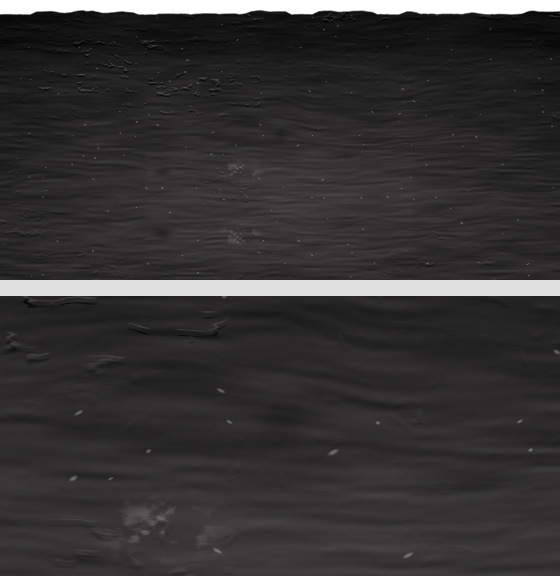
Top: the whole. Bottom: its middle third, enlarged.
Write a Shadertoy shader that draws this texture.

```glsl
// Black weathered wood with horizontal grain and a torn upper edge on white
#define EDGE_HEIGHT 0.945
#define EDGE_ROUGHNESS 0.016
#define GRAIN_SCALE vec2(9.0, 92.0)
#define GRAIN_CONTRAST 0.095
#define RELIEF_STRENGTH 0.14
#define CRACK_STRENGTH 0.13
#define SPECK_STRENGTH 0.22
#define GLOW_STRENGTH 0.060
#define WOOD_TINT vec3(1.02, 0.985, 1.005)
#define SOOT_TINT vec3(0.96, 1.03, 0.97)
#define PAPER vec3(1.0)

float hash(vec2 p) {
    return fract(sin(dot(p, vec2(127.1, 311.7))) * 43758.5);
}

float noise(vec2 p) {
    vec2 i = floor(p), f = fract(p);
    f = f * f * (3.0 - 2.0 * f);
    return mix(mix(hash(i), hash(i + vec2(1, 0)), f.x),
               mix(hash(i + vec2(0, 1)), hash(i + vec2(1, 1)), f.x), f.y);
}

float fbm(vec2 p) {
    float sum = 0.0, amp = 0.5;
    for (int i = 0; i < 4; i++) {
        sum += amp * noise(p);
        p = p * 2.03 + 17.3;
        amp *= 0.5;
    }
    return sum / 0.9375;
}

// Soft elliptical spot, 1 at its centre
float spot(vec2 p, vec2 centre, vec2 radius) {
    vec2 d = (p - centre) / radius;
    return exp(-dot(d, d));
}

// Fibres bend gently along the board
vec2 bend(vec2 p) {
    return p + vec2(0.0, 0.07 * (fbm(p * vec2(1.6, 3.5)) - 0.5)
                       + 0.012 * (noise(p * vec2(9.0, 14.0)) - 0.5));
}

// Surface height: fibres with broken, slightly slanted ridges
float surface(vec2 p) {
    vec2 q = bend(p);
    return 0.6 * noise(q * GRAIN_SCALE * vec2(1.6, 1.1))
         + 0.5 * fbm(q * vec2(24.0, 60.0) + 5.0);
}

// Thin crests where stretched noise crosses its middle value
float cracks(vec2 p) {
    float n = fbm(bend(p) * vec2(8.0, 36.0) + 31.0);
    float crest = 1.0 - smoothstep(0.0, 0.035, abs(n - 0.52));
    return crest * smoothstep(0.45, 0.75, noise(p * vec2(35.0, 60.0)));
}

// Sparse small chips, one candidate in each cell
float specks(vec2 p) {
    vec2 g = p * vec2(22.0, 26.0), cell = floor(g);
    float present = step(0.86, hash(cell + 3.7));
    vec2 centre = 0.25 + 0.5 * vec2(hash(cell), hash(cell + 8.1));
    vec2 d = g - cell - centre;
    d.x += d.y * (hash(cell + 5.2) - 0.5) * 2.0;
    float size = mix(0.04, 0.09, hash(cell + 1.9));
    return present * (1.0 - smoothstep(size * 0.4, size * 1.5, length(d)));
}

float boardTone(vec2 p, float halfWidth) {
    float y = p.y + 0.05 * (fbm(p * vec2(1.5, 9.0)) - 0.5);
    float tone = mix(0.155, 0.128, smoothstep(0.35, 0.75, y));
    tone = mix(tone, 0.073, smoothstep(0.73, 0.86, y));
    tone += GLOW_STRENGTH * spot(p, vec2(halfWidth, 0.27), vec2(0.72, 0.27));
    float side = abs(p.x / halfWidth - 1.0);
    tone -= 0.026 * smoothstep(0.6, 1.0, side) * smoothstep(0.0, 0.5, y);
    // Faint lighter panel in the lower board
    vec2 inset = vec2(0.48, 0.19) - abs(p - vec2(halfWidth, 0.275));
    return tone + 0.008 * smoothstep(-0.006, 0.012, min(inset.x, inset.y));
}

void mainImage(out vec4 fragColor, in vec2 fragCoord) {
    vec2 p = fragCoord / iResolution.y;
    float halfWidth = 0.5 * iResolution.x / iResolution.y;
    float pixel = 1.0 / iResolution.y;

    // Grain, side-lit relief and cracks
    float tone = boardTone(p, halfWidth);
    float depth = mix(0.65, 1.0, smoothstep(0.07, 0.16, tone));
    float grain = noise(bend(p) * GRAIN_SCALE) * 0.6 + fbm(p * vec2(5.0, 22.0)) * 0.4 - 0.5;
    float relief = surface(p) - surface(p + vec2(-0.002, 0.004));
    float worn = 0.25 + smoothstep(0.45, 0.7, fbm(p * vec2(2.5, 6.0) + 9.0));
    worn *= 0.35 + 0.65 * smoothstep(0.5, 0.75, p.y);
    float crack = cracks(p) - 0.8 * cracks(p + vec2(0.0, 0.007));
    float light = tone + depth * (GRAIN_CONTRAST * grain + RELIEF_STRENGTH * relief * 0.7);
    light += CRACK_STRENGTH * worn * crack + SPECK_STRENGTH * specks(p);

    // Knots and pale scuffs repeat across the lower board's mid line
    vec2 m = vec2(p.x, abs(p.y - 0.275));
    light -= 0.055 * spot(m, vec2(0.58, 0.11), vec2(0.027, 0.016));
    light -= 0.040 * spot(p, vec2(1.0, 0.515), vec2(0.028, 0.018));
    float flakes = smoothstep(0.5, 0.72, fbm(m * vec2(45.0, 80.0)));
    light += 0.20 * flakes * spot(m, vec2(0.86, 0.115), vec2(0.055, 0.028));

    vec3 wood = max(light, 0.025) * mix(SOOT_TINT, WOOD_TINT, smoothstep(0.07, 0.14, light));

    // Torn edge: low rounded bumps with finer crumbs
    float bumps = smoothstep(0.45, 0.9, noise(vec2(p.x * 13.0, 2.0)));
    float edge = EDGE_HEIGHT + EDGE_ROUGHNESS * (0.65 * bumps + 0.6 * fbm(vec2(p.x * 28.0, 7.0)));
    float paper = smoothstep(-pixel, pixel, p.y - edge);
    fragColor = vec4(mix(wood, PAPER, paper), 1.0);
}
```
